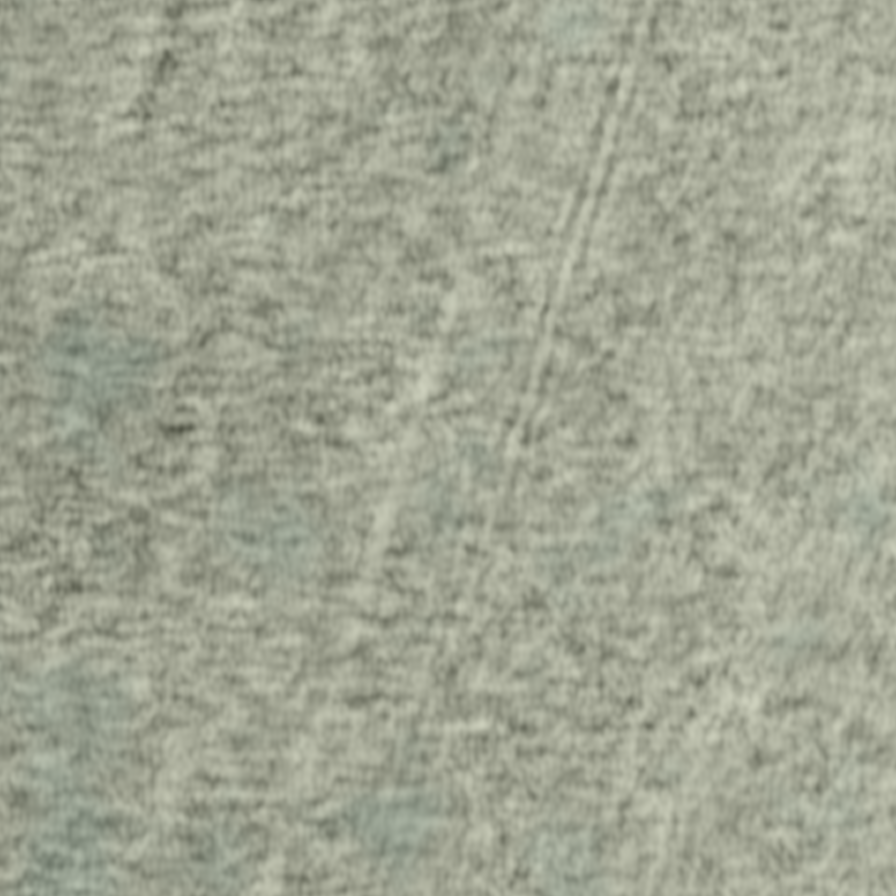
Give the GLSL for this texture, as a WebGL 1 fragment shader.

```glsl
precision highp float;

uniform vec2 u_resolution;

const vec3 BASE = vec3(0.634, 0.646, 0.576);
const vec3 TINT = vec3(-0.044, -0.017, -0.008);
const vec3 LIGHT = vec3(1.0, 1.0, 0.96);
const float SLANT = 0.31;

vec2 hash22(vec2 p) {
  vec3 q = fract(p.xyx * vec3(0.1031, 0.1030, 0.0973));
  q += dot(q, q.yzx + 33.33);
  return fract((q.xx + q.yz) * q.zy);
}

float corner(vec2 cell, vec2 offset, vec2 f) {
  return dot(hash22(cell + offset) * 2.0 - 1.0, f - offset);
}

// Gradient noise, roughly -0.6 to 0.6
float noise(vec2 p) {
  vec2 cell = floor(p);
  vec2 f = p - cell;
  vec2 s = f * f * f * (f * (f * 6.0 - 15.0) + 10.0);
  float low = mix(corner(cell, vec2(0, 0), f), corner(cell, vec2(1, 0), f), s.x);
  float high = mix(corner(cell, vec2(0, 1), f), corner(cell, vec2(1, 1), f), s.x);
  return mix(low, high, s.y);
}

// Sideways distance from a slanted line crossing the bottom edge at foot
float lineOffset(vec2 p, float foot, float slope) {
  return p.x - foot - slope * p.y;
}

float bell(float d, float width) {
  return exp(-d * d / (width * width));
}

// Flat ripples on the left turn into slanted flecks on the right
float grain(vec2 p) {
  vec2 warped = p + 0.009 * vec2(noise(p * 17.0 + 7.0), noise(p * 15.0 + 31.0));
  vec2 sheared = vec2(warped.x - SLANT * warped.y, warped.y);
  float ripples = noise(warped * vec2(29.0, 66.0) + 50.0);
  float flecks = noise(sheared * vec2(62.0, 35.0) + 150.0);
  float fine = noise(p * vec2(120.0, 82.0) + 300.0);
  float lean = smoothstep(0.1, 1.0, p.x + 0.5 * noise(p * 5.0 + 90.0));
  float turn = mix(0.25, 0.95, lean);
  return ripples * cos(turn) + flecks * sin(turn) + 0.58 * fine;
}

// Broad light and dark drifts, stretched along the slant
float drifts(vec2 p) {
  vec2 sheared = vec2(p.x - SLANT * p.y, p.y);
  float wide = noise(sheared * vec2(7.0, 3.0) + 20.0);
  float middle = noise(sheared * vec2(17.0, 9.0) + 70.0);
  float small = noise(p * vec2(20.0, 32.0) + 210.0);
  return 0.062 * (p.x - 0.5) + 0.06 * wide + 0.062 * middle + 0.07 * small;
}

// Short faint scratches, light or dark
float scratches(vec2 p) {
  float sum = 0.0;
  for (int i = 0; i < 20; i++) {
    vec2 place = hash22(vec2(float(i), 5.0));
    vec2 shape = hash22(vec2(float(i), 23.0));
    float foot = mix(-0.25, 0.95, place.x);
    float d = lineOffset(p, foot, SLANT + 0.04 * (shape.x - 0.5));
    float reach = bell(p.y - place.y, mix(0.06, 0.18, shape.y));
    float tone = shape.x < 0.6 ? 0.045 : -0.06;
    sum += tone * reach * bell(d, 0.007);
  }
  return sum;
}

// One pale track beside a ridged double track
float tracks(vec2 p) {
  float wobble = 0.003 * noise(p * vec2(5.0, 13.0) + 60.0);
  float wear = 1.0 + 0.7 * noise(p * vec2(9.0, 24.0) + 12.0);
  float pale = bell(lineOffset(p, 0.298, 0.318) + wobble, 0.010);
  float d = lineOffset(p, 0.419, 0.307) + wobble;
  float ridges = cos(d * 262.0) * bell(d, 0.028);
  float fade = mix(0.55, 1.0, smoothstep(0.3, 0.75, p.y));
  return wear * (0.062 * pale + 0.075 * ridges * fade);
}

// Soft cool stains, more frequent toward the lower left
float stains(vec2 p) {
  float cloud = noise(p * vec2(7.0, 6.0) + 40.0) + 0.4 * noise(p * 19.0 + 80.0);
  float bias = 0.3 * (0.75 - p.x - 0.7 * p.y);
  return smoothstep(0.05, 0.6, cloud + bias);
}

void main() {
  vec2 p = gl_FragCoord.xy / u_resolution;
  float stain = stains(p);
  float contrast = 0.216 * (1.0 + 0.5 * noise(p * 8.0 + 110.0)) * (1.0 - 0.2 * stain);
  float marks = tracks(p);
  float calm = 1.0 - 3.0 * abs(marks);
  float tone = drifts(p) + contrast * calm * grain(p) + marks + scratches(p);
  // Shadows run deeper than highlights
  tone += 0.002 - 1.2 * tone * tone;
  vec3 color = BASE + LIGHT * tone + TINT * stain;
  gl_FragColor = vec4(clamp(color, 0.0, 1.0), 1.0);
}
```
